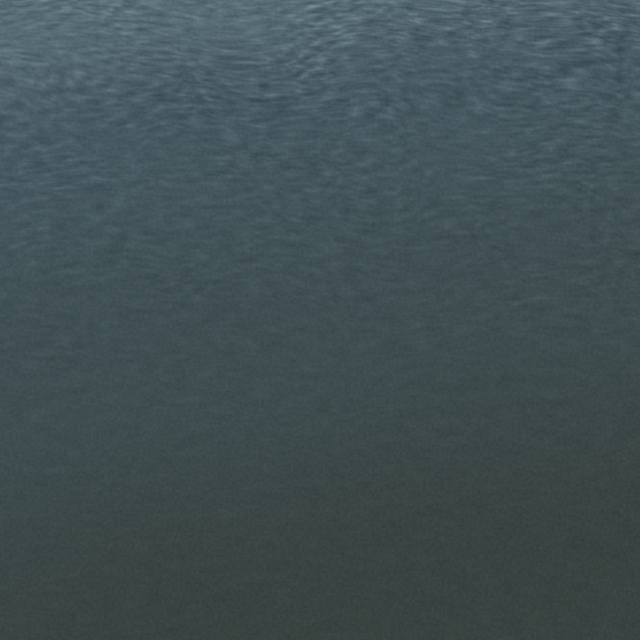
Give the GLSL for this texture, as a WebGL 1 fragment shader.

```glsl
precision highp float;
// Calm dark water seen at a slant: a blue-grey sheen at the top sinks into
// murky green. Stretched, warped gradient noise makes the ripples, which are
// crisp and tight far away and broad and faint close by; fine grain on top.
uniform vec2 u_resolution;

vec2 hashGradient(vec2 cell) {
  vec3 p = fract(cell.xyx * vec3(0.1031, 0.1030, 0.0973));
  p += dot(p, p.yzx + 33.33);
  float angle = 6.2832 * fract((p.x + p.y) * p.z);
  return vec2(cos(angle), sin(angle));
}

float gradientNoise(vec2 p) {
  vec2 i = floor(p);
  vec2 f = p - i;
  vec2 u = f * f * f * (f * (f * 6.0 - 15.0) + 10.0);
  vec2 e = vec2(0.0, 1.0);
  float low = mix(dot(hashGradient(i), f),
                  dot(hashGradient(i + e.yx), f - e.yx), u.x);
  float high = mix(dot(hashGradient(i + e.xy), f - e.xy),
                   dot(hashGradient(i + e.yy), f - e.yy), u.x);
  return mix(low, high, u.y);
}

// Three layers of wavelets, each finer and tilted a little differently.
float ripples(vec2 p) {
  float sum = 0.0;
  float weight = 0.5;
  float tilt = -0.35;
  for (int k = 0; k < 3; k++) {
    sum += weight * gradientNoise(vec2(p.x, p.y + tilt * p.x) + 17.3 * float(k));
    p *= vec2(1.5, 1.55);
    weight *= 0.95;
    tilt += 0.3;
  }
  return sum;
}

vec3 waterColor(float h) {
  vec3 murk = vec3(0.225, 0.263, 0.254);
  vec3 slate = vec3(0.247, 0.307, 0.320);
  vec3 blue = vec3(0.280, 0.350, 0.382);
  vec3 sheen = vec3(0.345, 0.425, 0.460);
  vec3 color = mix(murk, slate, smoothstep(0.03, 0.53, h));
  color = mix(color, blue, smoothstep(0.48, 0.86, h));
  return mix(color, sheen, smoothstep(0.82, 1.04, h));
}

void main() {
  vec2 uv = gl_FragCoord.xy / u_resolution;

  // Base tone: the left side is bluer, the right side greener.
  float patches = gradientNoise(uv * vec2(3.0, 5.0) + 4.7);
  float slant = 0.24 * (0.5 - uv.x) * (1.0 - 0.6 * uv.y * uv.y);
  vec3 color = waterColor(uv.y + slant + 0.06 * patches);

  // Ripples tighten with distance and bend along slow swells.
  float depth = 38.0 * uv.y + 27.0 * uv.y * uv.y;
  vec2 p = vec2(uv.x * (21.0 + 6.0 * uv.y), depth);
  p.y += 2.5 * gradientNoise(uv * vec2(4.0, 6.0) + 9.1);
  p.x += 1.0 * gradientNoise(uv * 9.0 + 2.3);
  float wave = ripples(p);
  wave += 0.6 * max(wave, 0.0) * wave;

  // Gusts vary the strength of the far ripples.
  float gust = 1.0 + 0.8 * gradientNoise(uv * vec2(5.0, 11.0) + 31.0);
  float strength = 0.016 + 0.125 * pow(uv.y, 2.8) * gust;
  color += wave * strength * vec3(0.95, 1.0, 1.0);

  // Fine neutral grain with a trace of color mottling.
  float grain = gradientNoise(uv * 237.0 + 0.37);
  grain += 0.6 * gradientNoise(uv * 141.0 + 73.1);
  float mottle = gradientNoise(uv * 60.0 + 51.0);
  color += 0.026 * grain + mottle * vec3(-0.004, 0.003, 0.005);

  gl_FragColor = vec4(color, 1.0);
}
```
